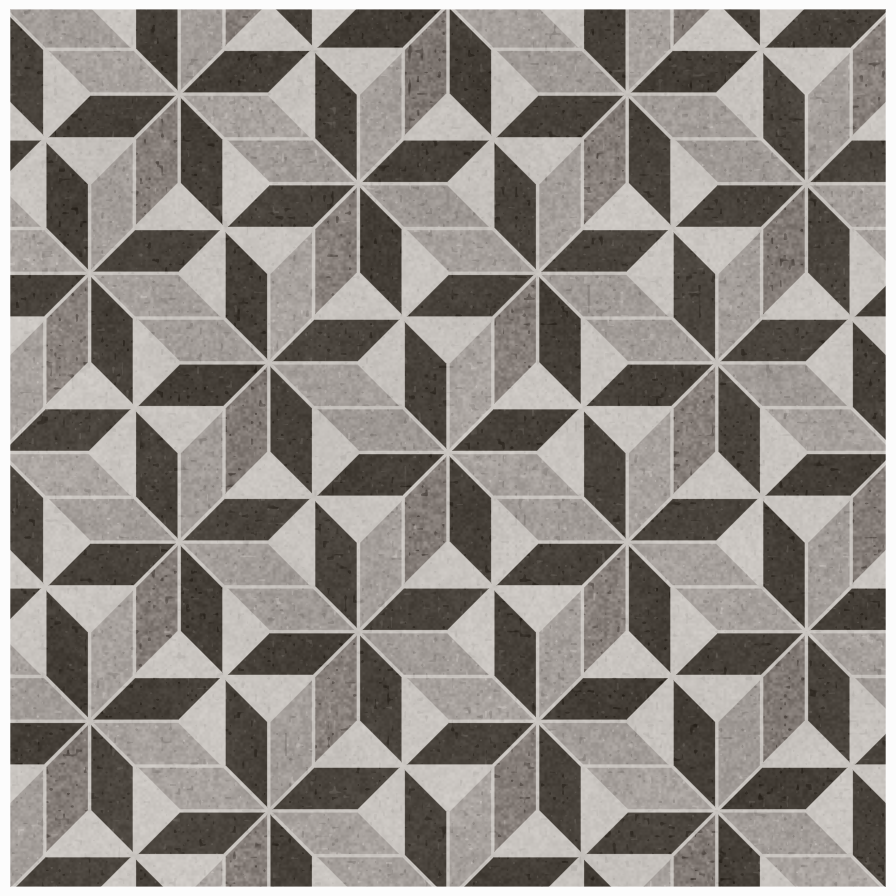
Write a Shadertoy shader that draws this pattern.

```glsl
float hash(vec2 p) {
    vec3 q = fract(vec3(p.xyx) * 0.1031);
    q += dot(q, q.yzx + 33.33);
    return fract((q.x + q.y) * q.z);
}

float noise(vec2 p) {
    vec2 i = floor(p), f = fract(p);
    f = f * f * (3.0 - 2.0 * f);
    return mix(mix(hash(i), hash(i + vec2(1, 0)), f.x),
               mix(hash(i + vec2(0, 1)), hash(i + vec2(1, 1)), f.x), f.y);
}

// Centre of the plus-shaped cell that holds p; crosses of five squares tile the plane
vec2 crossCentre(vec2 p) {
    vec2 square = floor((p + 1.0) * 0.5);
    float part = floor(mod(square.x + 3.0 * square.y + 0.5, 5.0));
    vec2 offset = vec2(0);
    if (part == 1.0) offset.x = 1.0;
    if (part == 4.0) offset.x = -1.0;
    if (part == 3.0) offset.y = 1.0;
    if (part == 2.0) offset.y = -1.0;
    return 2.0 * (square - offset);
}

void mainImage(out vec4 fragColor, in vec2 fragCoord) {
    vec2 uv = fragCoord / iResolution.xy;
    float pixel = 1.0 / iResolution.y;

    // Star lattice, y pointing down
    vec2 p = (uv - vec2(0.5, 0.495)) * vec2(20, -20);
    vec2 centre = crossCentre(p);
    vec2 q = p - centre;

    // Turn each of the four arms onto +x
    vec2 arm = abs(q.x) > abs(q.y) ? vec2(sign(q.x), 0) : vec2(0, sign(q.y));
    vec2 r = vec2(dot(q, arm), dot(q, vec2(-arm.y, arm.x)));

    // Distance inside the arm's two parallelograms; negative in its end triangle
    float side = abs(r.y);
    float slant = r.x - side;
    float d = min(min(side, 1.0 - side), min(slant, 2.0 - slant) * 0.7071);
    float inlay = smoothstep(-0.75, 0.75, (d - 0.038) / (20.0 * pixel));

    // Stone colours
    bool isDark = r.y < 0.0;
    bool isPitted = !isDark && arm.y > 0.0;
    vec3 stone = isDark ? vec3(0.275, 0.252, 0.225)
               : isPitted ? vec3(0.52, 0.49, 0.47) : vec3(0.645, 0.622, 0.605);
    float pieceId = hash(centre + arm * 0.7 + step(0.0, r.y) * 0.31 + 50.0);
    stone += (pieceId - 0.5) * 0.035;
    vec3 cream = vec3(0.785, 0.768, 0.75);
    vec3 color = mix(cream, stone, inlay);

    // Cloudy wear, grain and pores
    float clouds = noise(uv * 9.0 + 3.0) * 0.6 + noise(uv * 31.0) * 0.4 - 0.5;
    float grain = noise(uv * 330.0) * 0.6 + noise(uv * 170.0 + 7.0) * 0.4 - 0.5;
    float roughness = mix(0.07, isDark ? 0.09 : isPitted ? 0.19 : 0.13, inlay);
    color += clouds * 0.05 + grain * roughness;
    float pores = smoothstep(0.8, 0.95, noise(uv * 210.0 + 19.0));
    float flecks = smoothstep(0.86, 0.98, noise(uv * 190.0 + 71.0));
    color -= pores * mix(0.04, isPitted ? 0.15 : 0.08, inlay);
    color += flecks * 0.07 * inlay;

    // White margin around the tile
    vec2 edge = vec2(0.4885, 0.4895) - abs(uv - 0.5);
    float tile = smoothstep(-0.75, 0.75, min(edge.x, edge.y) / pixel);
    fragColor = vec4(mix(vec3(0.99), color, tile), 1.0);
}
```
